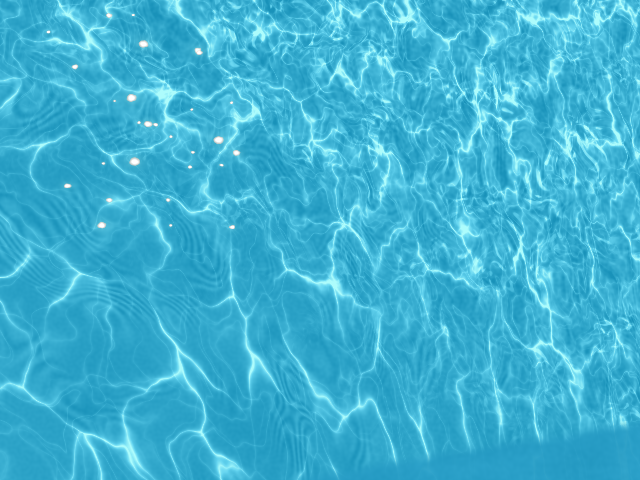
Give the GLSL for this texture, as a Shadertoy shader.

```glsl
const vec3 DEEP = vec3(0.13, 0.60, 0.75);
const vec3 BRIGHT = vec3(0.39, 0.83, 0.94);
const vec3 FOAM = vec3(0.68, 0.99, 0.99);
const vec3 WALL = vec3(0.15, 0.61, 0.77);
const vec3 GLINT_RIM = vec3(1.0, 0.80, 0.72);
const float BASE_LIGHT = 0.10;
const float LINE_WIDTH = 0.0058;
const float NET_GAIN = 1.2;
const float FINE_GAIN = 0.85;
const float HALO_GAIN = 0.17;
const float KNOT_GAIN = 0.65;
const float RIPPLE_GAIN = 0.17;
const float FLECK_GAIN = 0.75;
const float GRAIN_GAIN = 0.14;
const int GLINTS = 28;

vec2 hash2(vec2 p) {
    vec3 a = fract(p.xyx * vec3(0.1031, 0.1030, 0.0973));
    a += dot(a, a.yzx + 33.33);
    return fract((a.xx + a.yz) * a.zy);
}

float corner(vec2 cell, vec2 offset) {
    float angle = 6.2832 * hash2(cell + 50.0).x;
    return dot(vec2(cos(angle), sin(angle)), offset);
}

// Gradient noise, roughly -0.7 to 0.7
float noise(vec2 p) {
    vec2 i = floor(p), f = fract(p);
    vec2 u = f * f * f * (f * (f * 6.0 - 15.0) + 10.0);
    vec2 e = vec2(1.0, 0.0);
    return mix(mix(corner(i, f), corner(i + e, f - e), u.x),
               mix(corner(i + e.yx, f - e.yx), corner(i + 1.0, f - 1.0), u.x), u.y);
}

vec2 noise2(vec2 p) {
    return vec2(noise(p), noise(p + vec2(37.2, 81.7)));
}

// Cell borders in x, cell junctions in y
vec2 cellNet(vec2 p) {
    vec2 i = floor(p), f = fract(p);
    vec3 near = vec3(9.0);
    for (int y = -1; y <= 1; y++) {
        for (int x = -1; x <= 1; x++) {
            vec2 g = vec2(x, y);
            float d = length(g + 0.08 + 0.84 * hash2(i + g + 90.0) - f);
            if (d < near.x) near = vec3(d, near.xy);
            else if (d < near.y) near = vec3(near.x, d, near.y);
            else near.z = min(near.z, d);
        }
    }
    return near.yz - near.x;
}

void mainImage(out vec4 fragColor, in vec2 fragCoord) {
    vec2 p = fragCoord / iResolution.y;
    float busy = smoothstep(0.4, 1.15, 0.55 * p.x + 0.8 * p.y);

    // Perspective: cells shrink and stretch upright towards the far side
    float density = 5.0 + 5.0 * p.x + 2.0 * p.y;
    vec2 q = vec2(p.x * (5.0 + 3.2 * p.x) + 2.2 * p.y, p.y * (4.6 + 1.8 * p.y));
    vec2 sway = noise2(q * 0.9 + 4.0);
    vec2 w = q + 0.55 * sway + (0.18 + 0.16 * busy) * noise2(q * 2.5)
           + (0.045 + 0.08 * busy) * noise2(q * 6.0 + 11.0);

    // Large caustic net with soft halos and bright knots
    float width = LINE_WIDTH * density;
    float strength = smoothstep(-0.45, 0.35, noise(q * 1.2 + 20.0));
    vec2 net = cellNet(w);
    float lineWidth = width * (0.65 + 0.7 * strength);
    float light = BASE_LIGHT + 0.13 * noise(q * 0.9 + 7.0);
    light += NET_GAIN * (0.2 + 0.8 * strength) * exp(-net.x / lineWidth);
    light += HALO_GAIN * strength * exp(-net.x / 0.17);
    light += KNOT_GAIN * strength * exp(-net.y / 0.09);

    // Finer net and loose filaments
    vec2 fine = w * 1.8 + 0.55 * noise2(w * 1.7 + 30.0);
    float patches = smoothstep(-0.3, 0.4, noise(q * 1.6 + 60.0));
    light += FINE_GAIN * patches * (0.4 + 0.6 * busy)
           * exp(-cellNet(fine + 15.0).x / (1.6 * width));
    float filament = abs(noise(fine * 1.1 + 0.5 * noise2(fine * 1.6)));
    light += (0.30 + 0.25 * busy) * (1.0 - 0.5 * patches) * exp(-filament / (1.2 * width));

    // Parallel ripple contours
    float contour = noise(q * 0.8 + 0.5 * sway + 40.0) + 0.14 * noise(q * 2.2);
    float rippled = smoothstep(-0.15, 0.35, noise(q * 1.2 + 75.0));
    light += RIPPLE_GAIN * rippled * (1.0 - 0.5 * busy) * sin(64.0 * contour);

    // Choppy upright flecks on the far side
    vec2 chop = p * vec2(40.0, 24.0) + vec2(9.0 * p.y, 0.0) + 1.6 * noise2(p * 11.0);
    float rough = noise(chop + 0.9 * noise2(chop * 1.3));
    float crest = noise(chop * 2.0 + 1.2 * noise2(chop * 1.1 + 9.0));
    float cluster = smoothstep(-0.35, 0.4, noise(p * vec2(11.0, 8.0)));
    light += busy * (FLECK_GAIN * cluster * smoothstep(0.12, 0.42, crest)
           + 0.30 * rough + 0.34 * crest);
    light += busy * 0.5 * cluster * exp(-abs(rough) / 0.09);
    light += GRAIN_GAIN * noise(p * 115.0) * (0.6 + 0.8 * busy);

    vec3 color = mix(DEEP, BRIGHT, clamp(light, -0.12, 1.0));
    color = mix(color, FOAM, smoothstep(0.85, 1.75, light));

    // Plain pool wall along the lower right
    float rise = max(p.x - 0.55, 0.0);
    float wallTop = -0.01 + 0.16 * rise + 0.012 * noise(vec2(p.x * 9.0, 3.0));
    float wall = smoothstep(0.018, -0.012, p.y - wallTop) * smoothstep(0.5, 0.75, p.x);
    vec3 wallColor = WALL + 0.025 * noise(p * vec2(7.0, 22.0)) + 0.015 * noise(p * 80.0);
    color = mix(color, wallColor, 0.94 * wall);

    // Sun glints clustered at the upper left
    for (int i = 0; i < GLINTS; i++) {
        vec2 a = hash2(vec2(i, 3)), b = hash2(vec2(i, 17));
        vec2 center = vec2(0.06 + 0.44 * sqrt(a.x), 0.48 + 0.52 * a.y);
        float radius = 0.002 + 0.0065 * b.x * b.x * b.x;
        vec2 offset = p - center;
        float d = length(offset * vec2(0.85, 1.15)) + 0.002 * noise(p * 130.0);
        color = mix(color, FOAM, 0.5 * exp(-d / (1.3 * radius)));
        color = mix(color, GLINT_RIM, 0.6 * smoothstep(radius + 0.002, radius, d));
        color = mix(color, vec3(1.0), smoothstep(radius + 0.001, 0.5 * radius, d));
    }
    fragColor = vec4(clamp(color, 0.0, 1.0), 1.0);
}
```
